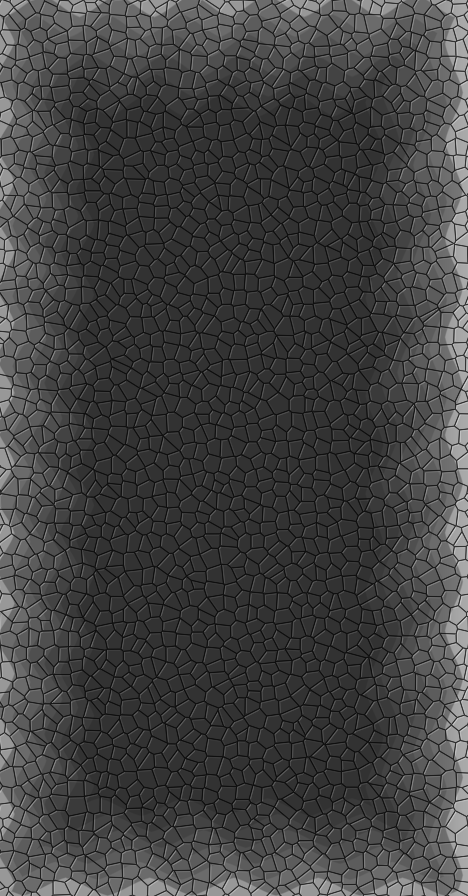
Reproduce this pattern procedurally as a Shadertoy shader.

```glsl
#define CELLS 34.0
#define JITTER 0.90
#define CRACK_WIDTH 0.045
#define GLINT_WIDTH 0.135
#define GLINT_LIGHT 0.80
#define CORE_TONE 0.195
#define BAND_GAIN 1.165
#define RIM_GAIN 1.42
#define BANDS 6
#define WAVE_HEIGHT 0.019
#define LIGHT_DIR vec2(-0.83, 0.55)

vec2 hash2(vec2 p) {
    p = vec2(dot(p, vec2(127.1, 311.7)), dot(p, vec2(269.5, 183.3)));
    return fract(sin(p) * 43758.5453);
}

vec2 cellPoint(vec2 cell) {
    return 0.5 + JITTER * (hash2(cell) - 0.5);
}

// Distance to the nearest cell border in x, outward border normal in yz
vec3 voronoiBorder(vec2 p) {
    vec2 cell = floor(p), local = fract(p);
    vec2 nearestCell = vec2(0.0), toNearest = vec2(0.0);
    float nearest = 8.0;
    for (int j = -1; j <= 1; j++)
    for (int i = -1; i <= 1; i++) {
        vec2 offset = vec2(i, j);
        vec2 r = offset + cellPoint(cell + offset) - local;
        if (dot(r, r) < nearest) {
            nearest = dot(r, r);
            toNearest = r;
            nearestCell = offset;
        }
    }
    vec3 border = vec3(8.0, 0.0, 0.0);
    for (int j = -2; j <= 2; j++)
    for (int i = -2; i <= 2; i++) {
        vec2 offset = nearestCell + vec2(i, j);
        vec2 r = offset + cellPoint(cell + offset) - local;
        vec2 across = r - toNearest;
        if (dot(across, across) > 1e-5) {
            vec2 normal = normalize(across);
            float dist = dot(0.5 * (toNearest + r), normal);
            if (dist < border.x) border = vec3(dist, normal);
        }
    }
    return border;
}

// Triangle wave softened at its tips, 1 at whole numbers
float zigzag(float x) {
    float tri = abs(fract(x) - 0.5) * 4.0 - 1.0;
    return mix(tri, sin(tri * 1.5708), 0.4);
}

// Depth inside the scalloped frame; each side has its own wave
float frameDepth(vec2 uv, float height, float shift) {
    float left = uv.x + 0.008 - WAVE_HEIGHT * zigzag((uv.y - 1.525) / 0.150 + shift);
    float right = 1.0 - uv.x - 0.010 - WAVE_HEIGHT * zigzag((uv.y - 1.612) / 0.209 + shift);
    float top = (height - uv.y) / 1.25 + 0.010 - WAVE_HEIGHT * zigzag((uv.x - 0.17) / 0.160 + shift);
    float bottom = uv.y - WAVE_HEIGHT * zigzag((uv.x - 0.50) / 0.180 + shift);
    return min(min(left, right), min(top, bottom));
}

void mainImage(out vec4 fragColor, in vec2 fragCoord) {
    vec2 uv = fragCoord / iResolution.x;
    float height = iResolution.y / iResolution.x;
    float pixel = 1.0 / iResolution.x;

    // Stepped tone, brightest in the outer rim
    float tone = CORE_TONE;
    for (int i = 0; i < BANDS; i++) {
        float level = float(i);
        float limit = 0.020 + 0.034 * level;
        float depth = frameDepth(uv, height, 0.12 * level);
        float inBand = 1.0 - smoothstep(-pixel, pixel, depth - limit);
        tone *= mix(1.0, i == 0 ? RIM_GAIN : BAND_GAIN, inBand);
    }
    // The rim is lighter on the right
    float rightRim = smoothstep(0.93, 1.0, uv.x);
    tone *= 1.0 + 0.12 * rightRim;

    // Thin glints along the lit side of each stone
    vec3 border = voronoiBorder(uv * CELLS);
    float blur = pixel * CELLS * 0.5;
    float facing = max(dot(border.yz, LIGHT_DIR), 0.0);
    float glint = 1.0 - smoothstep(GLINT_WIDTH - blur, GLINT_WIDTH + blur, border.x);
    float fade = mix(1.0, 0.25, smoothstep(0.25, 0.5, tone));
    float stone = tone * (1.0 + GLINT_LIGHT * fade * glint * facing * facing);

    // Dark cracks between the stones
    float crack = 1.0 - smoothstep(CRACK_WIDTH - blur, CRACK_WIDTH + blur, border.x);
    float gray = mix(stone, tone * 0.30, crack);
    fragColor = vec4(vec3(clamp(gray, 0.0, 1.0)), 1.0);
}
```
